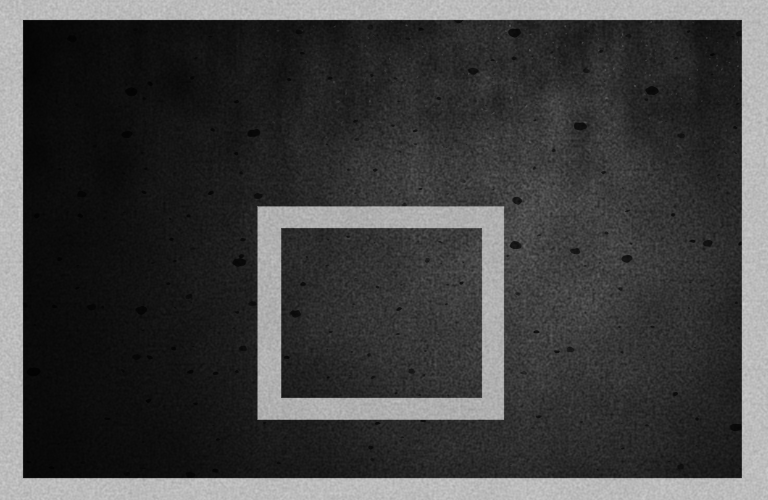
This background is drawn by a Shadertoy shader. Its source:

```glsl
// Dark weathered concrete board with a pale border and a pale rectangular target.

// Rectangles as (left, bottom, right, top) in canvas fractions
const vec4 BOARD = vec4(0.0300, 0.0438, 0.9660, 0.9600);
const vec4 TARGET_OUTER = vec4(0.3353, 0.1604, 0.6563, 0.5872);
const vec4 TARGET_INNER = vec4(0.3662, 0.2042, 0.6276, 0.5438);

// Lighting of the concrete
const vec2 LIGHT_CENTER = vec2(0.69, 0.52);
const float LIGHT_LEFT = 0.39;
const float LIGHT_RIGHT = 0.35;
const float LIGHT_HEIGHT = 0.58;
const float SHADOW_LEVEL = 0.025;
const float LIGHT_LEVEL = 0.245;

// Paint and surface
const float BORDER_LEVEL = 0.735;
const float TARGET_LEVEL = 0.69;
const float PAINT_GRAIN = 0.09;
const float CONCRETE_GRAIN = 0.55;
const float GRAIN_SCALE = 190.0;
const float MOTTLE = 0.55;
const float STREAKS = 0.65;
const float PIT_DEPTH = 0.75;

vec2 hash2(vec2 cell) {
    vec3 h = fract(cell.xyx * vec3(0.1031, 0.1030, 0.0973));
    h += dot(h, h.yzx + 33.33);
    return fract((h.xx + h.yz) * h.zy);
}

float cornerSlope(vec2 cell, vec2 offset) {
    return dot(hash2(cell) * 2.0 - 1.0, offset);
}

float gradientNoise(vec2 p) {
    vec2 cell = floor(p), f = fract(p);
    vec2 w = f * f * f * (f * (f * 6.0 - 15.0) + 10.0);
    vec2 e = vec2(1.0, 0.0);
    float low = mix(cornerSlope(cell, f), cornerSlope(cell + e.xy, f - e.xy), w.x);
    float high = mix(cornerSlope(cell + e.yx, f - e.yx), cornerSlope(cell + e.xx, f - e.xx), w.x);
    return mix(low, high, w.y);
}

float fbm(vec2 p) {
    float sum = 0.0, amplitude = 0.6;
    for (int i = 0; i < 5; i++) {
        sum += amplitude * gradientNoise(p);
        p = mat2(1.6, 1.2, -1.2, 1.6) * p + 17.3;
        amplitude *= 0.6;
    }
    return sum;
}

// Coverage of a rectangle, softened over about one pixel
float rectMask(vec2 uv, vec4 rect, float aspect, float soft) {
    vec2 d = max(rect.xy - uv, uv - rect.zw) * vec2(aspect, 1.0);
    return 1.0 - smoothstep(-soft, soft, max(d.x, d.y));
}

// Scattered small holes, in two sizes
float pits(vec2 p, float soft) {
    float cover = 0.0;
    vec2 warped = p + 0.004 * vec2(gradientNoise(p * 90.0), gradientNoise(p * 90.0 + 41.0));
    for (int i = 0; i < 2; i++) {
        float scale = 9.0 + 13.0 * float(i);
        vec2 q = warped * scale + 7.0 * float(i);
        vec2 cell = floor(q);
        vec2 center = 0.25 + 0.5 * hash2(cell);
        vec2 traits = hash2(cell + 57.0);
        float radius = mix(0.03, 0.1, traits.x * traits.x);
        float d = length((fract(q) - center) * vec2(0.8, 1.2)) - radius;
        float present = step(0.55, traits.y) * mix(0.4, 1.0, traits.x);
        cover = max(cover, present * (1.0 - smoothstep(-soft, soft, d / scale)));
    }
    return cover;
}

float concrete(vec2 uv, vec2 p, float grain, float soft) {
    // Broad pool of light, fading faster towards the right
    vec2 d = uv - LIGHT_CENTER;
    d /= vec2(d.x < 0.0 ? LIGHT_LEFT : LIGHT_RIGHT, LIGHT_HEIGHT);
    float shade = SHADOW_LEVEL + LIGHT_LEVEL * exp(-dot(d, d));

    // Stains, with vertical runs strongest near the top
    float upper = smoothstep(0.4, 1.0, uv.y);
    float stains = MOTTLE * fbm(p * 7.0) * mix(0.55, 1.3, upper);
    float runs = STREAKS * upper * fbm(vec2(p.x * 13.0, p.y * 2.2) + 5.0);
    shade *= max(0.25, 1.0 + stains + runs - 0.12 * upper);

    // Fine grain, bright flecks and holes
    shade *= 1.0 + CONCRETE_GRAIN * grain;
    float fleck = smoothstep(0.32, 0.6, gradientNoise(p * 125.0 + 9.0));
    shade += 0.16 * fleck * upper * smoothstep(0.15, 0.6, uv.x);
    return shade * (1.0 - PIT_DEPTH * pits(p, soft));
}

void mainImage(out vec4 fragColor, in vec2 fragCoord) {
    vec2 uv = fragCoord / iResolution.xy;
    vec2 p = fragCoord / iResolution.y;
    float aspect = iResolution.x / iResolution.y;
    float soft = 0.75 / iResolution.y;

    float grain = gradientNoise(p * GRAIN_SCALE) + 0.6 * gradientNoise(p * GRAIN_SCALE * 0.57 + 31.0);
    float paint = PAINT_GRAIN * grain + 0.035 * fbm(p * 9.0 + 3.0);

    // Layer concrete, target and border
    float board = rectMask(uv, BOARD, aspect, soft);
    float target = rectMask(uv, TARGET_OUTER, aspect, soft)
                 * (1.0 - rectMask(uv, TARGET_INNER, aspect, soft));
    float tone = mix(concrete(uv, p, grain, soft), TARGET_LEVEL + paint, target);
    tone = mix(BORDER_LEVEL + paint, tone, board);

    fragColor = vec4(vec3(clamp(tone, 0.0, 1.0)), 1.0);
}
```
